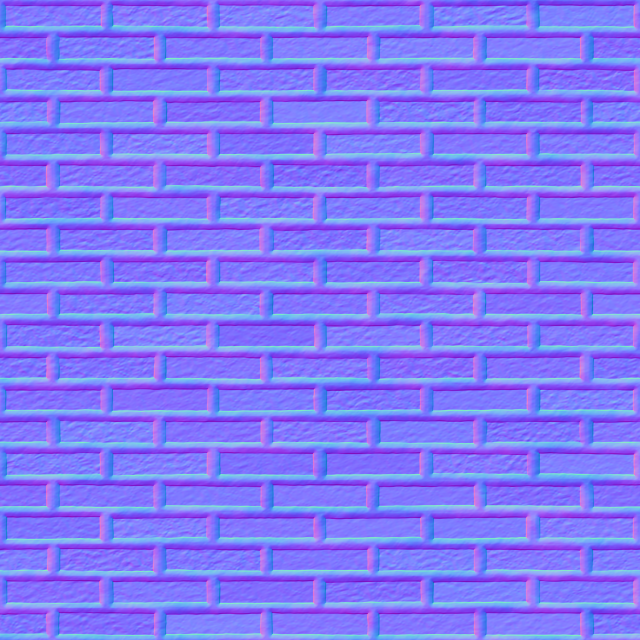
Write a WebGL 2 fragment shader that draws this texture map.

```glsl
#version 300 es
precision highp float;
uniform vec2 u_resolution;
out vec4 outColor;

#define GRID vec2(6.0, 20.0)           // bricks across and down
#define JOINT vec2(0.0096, 0.0086)     // half widths of the mortar joints
#define LIP_HEIGHT 0.0021              // sharp step where mortar meets brick
#define LIP_WIDTH 0.0016
#define BEAD_SLOPE 0.62                // steepness of the rounded mortar
#define EDGE_WOBBLE 0.0016
#define SIZE_JITTER 0.0020
#define SKEW_JITTER 0.024
#define GRAIN_HEIGHT 0.0019
#define BRICK_TILT vec2(0.06, 0.19)
#define MORTAR_TILT vec2(0.42, 0.12)
#define SLOPE_BIAS vec2(0.01, 0.06)

float hash(vec2 p) {
    vec3 q = fract(p.xyx * vec3(0.1031, 0.1030, 0.0973));
    q += dot(q, q.yzx + 33.33);
    return fract((q.x + q.y) * q.z);
}

vec2 hash2(vec2 p) {
    return vec2(hash(p + 17.3), hash(p + 71.9));
}

float noise(vec2 p) {
    vec2 cell = floor(p), f = fract(p);
    f = f * f * (3.0 - 2.0 * f);
    return mix(mix(hash(cell), hash(cell + vec2(1, 0)), f.x),
               mix(hash(cell + vec2(0, 1)), hash(cell + vec2(1, 1)), f.x), f.y);
}

// Distance to the nearest brick, negative inside; also gives its cell
float brickDistance(vec2 p, out vec2 brick) {
    vec2 cellSize = 1.0 / GRID;
    float nearest = 1.0;
    float row = floor(p.y * GRID.y);
    brick = vec2(0.0);
    for (int j = -1; j <= 1; j++) {
        float r = row + float(j);
        float shift = 0.5 * (1.0 - mod(r, 2.0));
        float column = floor(p.x * GRID.x - shift);
        for (int i = -1; i <= 1; i++) {
            vec2 cell = vec2(column + float(i), r);
            vec2 id = mod(cell, GRID);
            vec2 local = p - (cell + vec2(0.5 + shift, 0.5)) * cellSize;
            vec2 halfSize = 0.5 * cellSize - JOINT + SIZE_JITTER * (hash2(id) - 0.5);
            local += SKEW_JITTER * (hash2(id + 40.0) - 0.5) * local.yx;
            vec2 q = abs(local) - halfSize;
            float d = length(max(q, 0.0)) + min(max(q.x, q.y), 0.0);
            if (d < nearest) {
                nearest = d;
                brick = id;
            }
        }
    }
    return nearest;
}

// Slanted strokes in two sizes
float grain(vec2 p) {
    vec2 q = vec2(p.x + 0.3 * p.y, p.y - 0.28 * p.x);
    q.y += 0.004 * noise(p * 60.0);
    return 0.7 * noise(q * vec2(85.0, 165.0)) + 0.3 * noise(q * vec2(210.0, 320.0) + 9.0);
}

float wallHeight(vec2 p, out float mortar, out vec2 brick) {
    float d = brickDistance(p, brick);
    d += EDGE_WOBBLE * (0.6 * noise(p * 45.0) + 0.4 * noise(p * 150.0) - 0.5);
    mortar = smoothstep(-0.5 * LIP_WIDTH, 0.5 * LIP_WIDTH, d);

    // Rounded bead, flat along the middle of the joint
    float t = clamp(d / JOINT.y, 0.0, 1.0);
    float bead = BEAD_SLOPE * JOINT.y * (t - t * t * t / 3.0);
    float lip = LIP_HEIGHT * mortar * mix(0.45, 1.35, noise(p * 55.0 + 5.0));

    float roughness = mix(mix(0.45, 1.2, hash(brick + 5.0)), 0.38, mortar);
    return bead + lip + GRAIN_HEIGHT * roughness * grain(p);
}

vec3 normalColor(vec2 p) {
    const vec2 e = vec2(0.0007, 0.0);
    float mortar;
    vec2 brick;
    vec2 slope = vec2(wallHeight(p + e.xy, mortar, brick) - wallHeight(p - e.xy, mortar, brick),
                      wallHeight(p + e.yx, mortar, brick) - wallHeight(p - e.yx, mortar, brick));
    slope = slope / (2.0 * e.x) * vec2(0.8, 1.0) + SLOPE_BIAS;

    // Each brick leans a little; the mortar leans in broad patches
    wallHeight(p, mortar, brick);
    vec2 patches = vec2(noise(p * vec2(14.0, 24.0)), noise(p * vec2(20.0, 28.0) + 31.0));
    slope += mix(BRICK_TILT * (hash2(brick + 90.0) - 0.5), MORTAR_TILT * (patches - 0.5), mortar);

    vec3 normal = normalize(vec3(slope.x, -slope.y, 1.0));
    return 0.5 + 0.5 * normal;
}

void main() {
    // Four samples per pixel
    vec3 color = vec3(0.0);
    for (int i = 0; i < 4; i++) {
        vec2 offset = vec2(i % 2, i / 2) * 0.5 - 0.25;
        color += 0.25 * normalColor((gl_FragCoord.xy + offset) / u_resolution);
    }
    outColor = vec4(color, 1.0);
}
```
